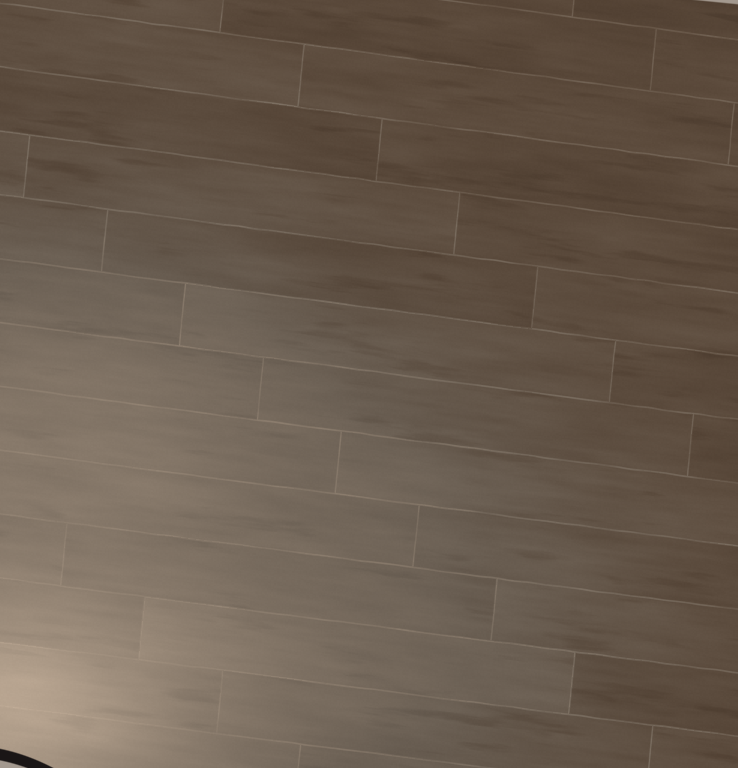
This texture is drawn by a Shadertoy shader. Its source:

```glsl
// Wood-look plank floor in staggered, slightly tilted rows, lit by a soft glow at the lower left

const float ROW_HEIGHT = 0.0832;
const float PLANK_LENGTH = 0.56;
const float STAGGER = 0.1014;      // joint shift from one row to the next
const float FIRST_JOINT = 0.392;
const float JOINT_LEAN = 0.0082;
const float GROUT_HALF_WIDTH = 0.0009;

const vec3 WARM_TINT = vec3(1.0, 0.79, 0.615);
const vec3 PALE_TINT = vec3(1.0, 0.895, 0.785);
const vec3 TRIM_DARK = vec3(0.10, 0.085, 0.085);
const vec3 TRIM_PALE = vec3(0.64, 0.60, 0.56);

float hash(vec2 p) {
    vec3 q = fract(vec3(p.xyx) * 0.1031);
    q += dot(q, q.yzx + 33.33);
    return fract((q.x + q.y) * q.z);
}

float noise(vec2 p) {
    vec2 cell = floor(p), f = fract(p);
    f = f * f * (3.0 - 2.0 * f);
    float low = mix(hash(cell), hash(cell + vec2(1, 0)), f.x);
    float high = mix(hash(cell + vec2(0, 1)), hash(cell + vec2(1, 1)), f.x);
    return mix(low, high, f.y);
}

float fbm(vec2 p) {
    float sum = 0.0, amp = 0.5;
    for (int i = 0; i < 4; i++) {
        sum += amp * noise(p);
        p = p * 2.03 + 17.3;
        amp *= 0.5;
    }
    return sum;
}

// Soft elliptical pool of light
float glow(vec2 p, vec2 center, vec2 radius) {
    vec2 d = (p - center) / radius;
    return exp(-0.5 * dot(d, d));
}

// Coverage of a thin line at distance d
float lineMask(float d, float halfWidth, float pixel) {
    return 1.0 - smoothstep(halfWidth - 0.6 * pixel, halfWidth + 0.9 * pixel, abs(d));
}

// Coverage of the side where d is positive
float edgeMask(float d, float pixel) {
    return smoothstep(-pixel, pixel, d);
}

// Brightness of the wood: long streaks, cloudy patches and a tone per plank
float woodGrain(vec2 along, vec2 plank) {
    vec2 shift = 40.0 * vec2(hash(plank + 3.7), hash(plank + 9.1));
    float clouds = fbm(along * vec2(7.0, 22.0) + shift) - 0.47;
    float streaks = fbm(along * vec2(13.0, 120.0) + shift.yx) - 0.47;
    float veins = smoothstep(0.58, 0.78, fbm(along * vec2(9.0, 65.0) + shift + 5.0));
    float tone = hash(plank + 21.0) - 0.5;
    return 0.06 * clouds + 0.035 * streaks - 0.03 * veins + 0.024 * tone;
}

void mainImage(out vec4 fragColor, in vec2 fragCoord) {
    float pixel = 1.0 / iResolution.y;
    vec2 p = fragCoord * pixel;
    float right = iResolution.x * pixel;
    p.y = 1.0 - p.y;               // measure downward from the top edge

    // Rows, converging slightly toward the right
    float spacing = ROW_HEIGHT - 0.0008 * p.x;
    float rowCoord = (p.y - 0.0039 - 0.1355 * p.x) / spacing;
    float row = floor(rowCoord), across = rowCoord - row;

    // Planks along each row
    float shifted = p.x + JOINT_LEAN * (across - 0.5) - FIRST_JOINT - STAGGER * row;
    float plankCoord = shifted / PLANK_LENGTH;
    vec2 plank = vec2(floor(plankCoord), row) + 50.0;

    // Grout with uneven strength
    float wobble = 0.0012 * (noise(p * vec2(45.0, 30.0)) - 0.5);
    float rowGap = (across - step(0.5, across)) * spacing + wobble;
    float jointGap = (fract(plankCoord + 0.5) - 0.5) * PLANK_LENGTH + 0.5 * wobble;
    float rowLine = lineMask(rowGap, GROUT_HALF_WIDTH, pixel);
    float jointLine = lineMask(jointGap, GROUT_HALF_WIDTH * 0.8, pixel);
    float grout = max(rowLine, jointLine) * mix(0.45, 1.0, noise(p * 38.0));
    float shade = exp(-abs(rowGap) / 0.006);

    // Lighting
    float broad = glow(p, vec2(0.08, 0.83), vec2(0.43, 0.325));
    float core = glow(p, vec2(0.0, 0.925), vec2(0.16, 0.105));
    float lobe = glow(p, vec2(0.065, 0.52), vec2(0.17, 0.10));
    float light = 0.343 + 0.17 * broad + 0.20 * core + 0.05 * lobe;
    light += 0.012 * (1.0 - smoothstep(0.0, 0.8, p.x + 0.4 * p.y));

    // Surface
    float value = light + woodGrain(vec2(p.x, rowCoord * ROW_HEIGHT), plank);
    value -= 0.008 * shade;
    value += grout * mix(0.105, 0.04, smoothstep(0.38, 0.62, light));
    float paleness = smoothstep(0.32, 0.43, mix(light, value, 0.5));
    vec3 color = value * mix(WARM_TINT, PALE_TINT, paleness);
    color += 0.008 * (hash(floor(p * 512.0)) - 0.5);

    // Dark trim in the lower left corner and a pale sliver at the upper right
    float trim = p.y - 0.975 - 0.2 * p.x - 2.3 * p.x * p.x;
    color = mix(color, TRIM_DARK, edgeMask(trim, pixel));
    color = mix(color, TRIM_PALE, edgeMask(trim - 0.015, pixel));
    float sliver = 0.1 * (p.x - right + 0.056) - p.y;
    color = mix(color, TRIM_PALE, edgeMask(sliver, pixel));

    fragColor = vec4(clamp(color, 0.0, 1.0), 1.0);
}
```
